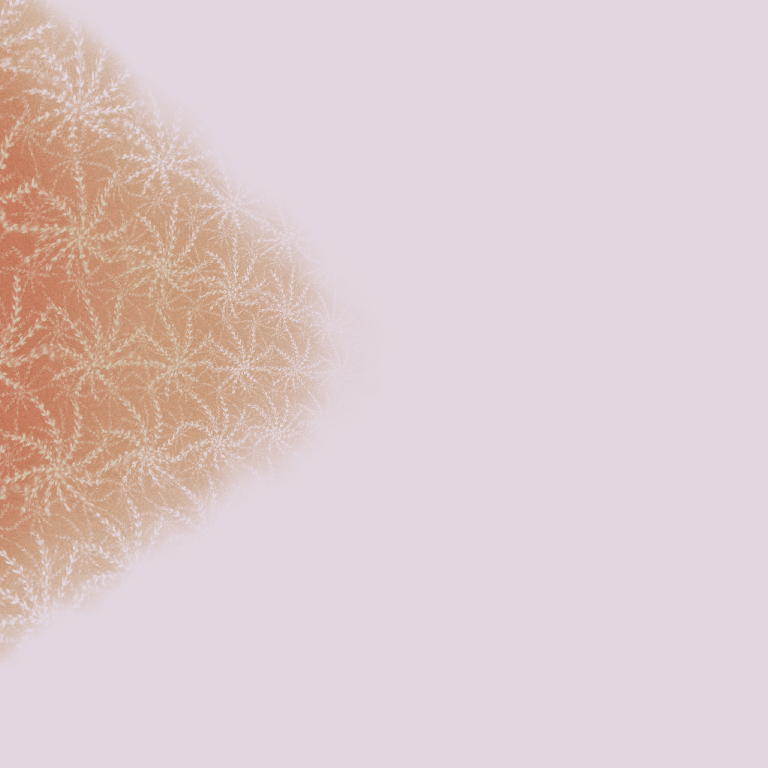
Write a Shadertoy shader that draws this background.

```glsl
const vec3 HAZE  = vec3(0.888, 0.845, 0.882);
const vec3 PALE  = vec3(0.822, 0.710, 0.635);
const vec3 SAND  = vec3(0.785, 0.600, 0.475);
const vec3 EMBER = vec3(0.770, 0.480, 0.370);
const vec3 FROST = vec3(0.825, 0.765, 0.675);

const vec2 FOCUS = vec2(0.663, 0.499);      // point all frond rows converge on
const vec2 LATTICE_STEP = vec2(0.22, 0.26); // log radius, angle
const vec2 LATTICE_START = vec2(-0.616, 0.06);
const float ROW_SHIFT = 0.45;

const vec3 UPPER_EDGE = vec3(0.677, 0.736, 0.806); // normal, offset
const vec3 LOWER_EDGE = vec3(0.536, -0.844, -0.103);
const float TIP_ROUNDING = 0.27;
const float RIM_SIDE = 0.065;               // fade depth along the sides
const float RIM_TIP = 0.125;                // fade depth at the tip

const float RIBS = 10.0;
const float CURL = 0.5;
const float BARB_FREQUENCY = 80.0;
const float FROST_STRENGTH = 0.85;
const float GRAIN = 0.045;
const float TAU = 6.2831853;

float hash(vec2 p) {
    vec3 q = fract(vec3(p.xyx) * 0.1031);
    q += dot(q, q.yzx + 33.33);
    return fract((q.x + q.y) * q.z);
}

float cellular(vec2 p) {
    vec2 cell = floor(p);
    float nearest = 1.0;
    for (int j = -1; j <= 1; j++)
    for (int i = -1; i <= 1; i++) {
        vec2 c = cell + vec2(i, j);
        vec2 seed = c + vec2(hash(c), hash(c + 57.0));
        nearest = min(nearest, length(p - seed));
    }
    return nearest;
}

float smoothMax(float a, float b, float k) {
    float h = max(k - abs(a - b), 0.0);
    return max(a, b) + h * h / (4.0 * k);
}

// Depth inside the rounded wedge, positive within
float wedgeDepth(vec2 p) {
    float upper = dot(p, UPPER_EDGE.xy) - UPPER_EDGE.z;
    float lower = dot(p, LOWER_EDGE.xy) - LOWER_EDGE.z;
    float ripple = 0.006 * sin(p.x * 52.0 + 1.0) + 0.003 * sin(p.y * 95.0 + p.x * 60.0);
    return ripple - smoothMax(upper, lower, TIP_ROUNDING);
}

// Log-polar coordinates: cells shrink toward the focus
vec2 toLattice(vec2 p) {
    vec2 q = p - FOCUS;
    vec2 polar = vec2(log(max(length(q), 0.001)), atan(q.y, -q.x));
    return (polar - LATTICE_START) / LATTICE_STEP;
}

// Star of curved feathers, longest on its upper side
float feathers(vec2 p, float turn) {
    float r = length(p);
    float a = atan(p.y, p.x + 0.00001) + CURL * r + turn;
    float rib = abs(fract(a * RIBS / TAU) - 0.5) * TAU / RIBS * r;
    float reach = mix(0.40, 0.80, 0.5 + 0.5 * cos(a - 1.7));
    float t = r / reach;
    float width = 0.015 + 0.24 * reach * max(t * (1.0 - t), 0.0);
    float barbs = smoothstep(-0.3, 0.8, cos(BARB_FREQUENCY * (r - 0.9 * rib)));
    float vein = 1.0 - smoothstep(0.003, 0.024, rib);
    float blade = 1.0 - smoothstep(width * 0.5, width, rib);
    return max(vein * 0.8, blade * mix(0.1, 1.0, barbs))
         * (1.0 - smoothstep(0.8, 1.0, t));
}

float featherField(vec2 p) {
    float ink = 0.0;
    float baseRow = floor(p.y + 0.5);
    for (int j = -1; j <= 1; j++) {
        float row = baseRow + float(j);
        float shift = ROW_SHIFT * mod(row, 2.0);
        float column = floor(p.x - shift + 0.5);
        for (int i = -1; i <= 1; i++) {
            vec2 id = vec2(column + float(i), row);
            float turn = 0.35 * (hash(id + 19.0) - 0.5);
            ink = max(ink, feathers(p - id - vec2(shift, 0.0), turn));
        }
    }
    return ink;
}

void mainImage(out vec4 fragColor, in vec2 fragCoord) {
    vec2 uv = fragCoord / iResolution.xy;
    float depth = wedgeDepth(uv);
    float body = smoothstep(0.0, mix(RIM_SIDE, RIM_TIP, smoothstep(0.1, 0.4, uv.x)), depth);
    vec2 lattice = toLattice(uv);

    // Large stars, smaller sprigs and a beaded spine along each row
    vec2 bent = lattice + 0.04 * sin(lattice.yx * 7.0 + vec2(0.0, 1.3));
    float ink = max(featherField(bent), 0.55 * featherField(bent * 2.1 + vec2(0.5, 0.6)));
    float fromSpine = abs(fract(bent.y + 0.5) - 0.5 + 0.035 * sin(bent.x * 19.0));
    float beads = 0.5 + 0.5 * sin(bent.x * 60.0);
    ink = max(ink, (1.0 - smoothstep(0.01, 0.06, fromSpine)) * mix(0.2, 0.85, beads));
    float speckle = smoothstep(0.15, 0.75, cellular(bent * 24.0));
    ink *= mix(1.3, 0.4, speckle);

    // Warm ground, pale fronds and a fine dusting
    vec3 color = mix(HAZE, PALE, body);
    color = mix(color, SAND, smoothstep(0.03, 0.17, depth));
    color = mix(color, EMBER, smoothstep(0.09, 0.25, depth) * smoothstep(0.22, 0.0, uv.x));
    vec3 frost = mix(HAZE, FROST, smoothstep(0.06, 0.22, depth));
    color = mix(color, frost, clamp(ink * FROST_STRENGTH, 0.0, 1.0));
    color += GRAIN * body * (hash(floor(uv * 512.0)) - 0.5);
    fragColor = vec4(color, 1.0);
}
```
